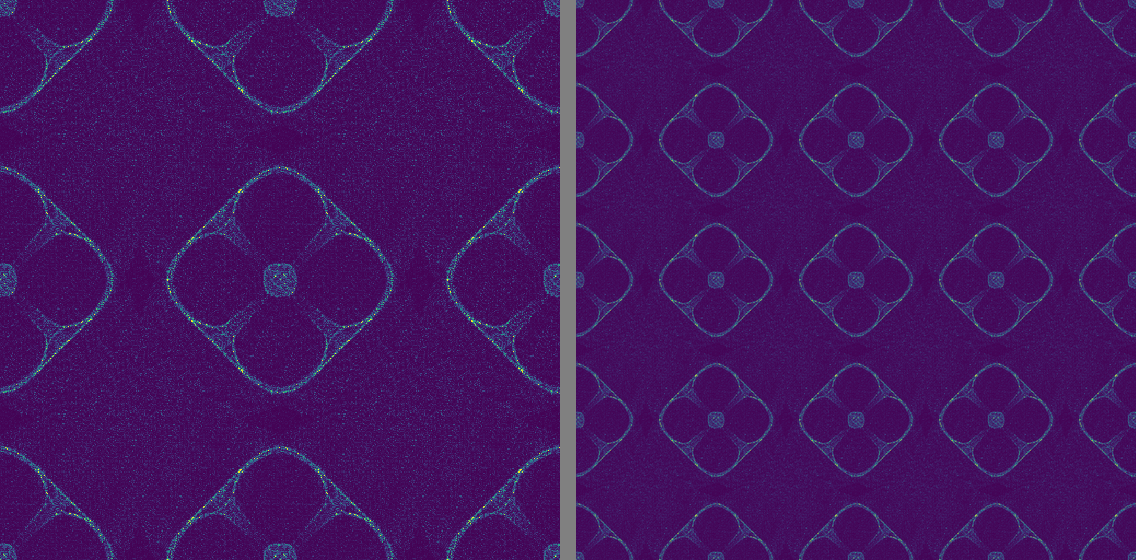
Left: one tile. Right: repeated 2 by 2.
Give the GLSL for this pattern, as a Shadertoy shader.

```glsl
// Tiled density plot: rounded diamonds of caustic strands with a small rosette.
// Each tile is folded to one octant, strands add up to a point density, and a
// per-cell random count turns that density into speckle on a violet-teal ramp.

const float REPEATS = 2.0;         // tiles across and down
const float GRAIN = 256.0;         // speckle cells per tile side
const float BASE_DENSITY = 0.036;  // mean level of the empty field
const float STRAND_WIDTH = 0.0034; // in tile units
const float EDGE_SUM = 0.462;      // x + y along the straight diamond sides
const float TIP = 0.402;           // centre to diamond tip
const float ROSETTE = 0.056;       // radius of the central rosette
const vec3 RAMP[6] = vec3[6](
    vec3(0.267, 0.005, 0.329), vec3(0.254, 0.265, 0.530),
    vec3(0.164, 0.471, 0.558), vec3(0.135, 0.659, 0.518),
    vec3(0.478, 0.821, 0.318), vec3(0.993, 0.906, 0.144));

float hash(vec2 p) {
    return fract(sin(dot(p, vec2(127.1, 311.7))) * 43758.5453);
}

float valueNoise(vec2 p) {
    vec2 i = floor(p), f = fract(p);
    f = f * f * (3.0 - 2.0 * f);
    return mix(mix(hash(i), hash(i + vec2(1, 0)), f.x),
               mix(hash(i + vec2(0, 1)), hash(i + vec2(1, 1)), f.x), f.y);
}

vec3 ramp(float t) {
    float s = clamp(t, 0.0, 0.999) * 5.0;
    int i = int(s);
    return mix(RAMP[i], RAMP[i + 1], fract(s));
}

float glow(float d, float width) {
    return exp(-d * d / (width * width));
}

float segmentDistance(vec2 p, vec2 a, vec2 b) {
    vec2 ab = b - a;
    return length(p - a - ab * clamp(dot(p - a, ab) / dot(ab, ab), 0.0, 1.0));
}

// Distance to a quadratic Bezier curve, traced in short chords
float curveDistance(vec2 p, vec2 a, vec2 b, vec2 c) {
    float d = 1.0;
    vec2 last = a;
    for (int i = 1; i <= 10; i++) {
        float t = float(i) / 10.0;
        vec2 next = mix(mix(a, b, t), mix(b, c, t), t);
        d = min(d, segmentDistance(p, last, next));
        last = next;
    }
    return d;
}

// Diamond outline, lobes and the fans running to the centre
float strands(vec2 q) {
    float w = STRAND_WIDTH;
    float along = (q.x + q.y) * 0.7071, across = (q.x - q.y) * 0.7071;
    float side = segmentDistance(q, vec2(EDGE_SUM * 0.5), vec2(0.315, EDGE_SUM - 0.315));
    float tip = curveDistance(q, vec2(0.315, EDGE_SUM - 0.315), vec2(TIP, EDGE_SUM - TIP), vec2(TIP, 0.0));
    float lobeTip = curveDistance(q, vec2(0.389, 0.0), vec2(0.378, 0.078), vec2(0.31, 0.139));
    float lobe = curveDistance(q, vec2(0.31, 0.139), vec2(0.262, 0.178), vec2(0.2, 0.163));
    float fan = curveDistance(q, vec2(0.2, 0.163), vec2(0.14, 0.113), vec2(0.055, 0.043));
    float arch = curveDistance(q, vec2(0.305, 0.148), vec2(0.225, 0.165), vec2(0.195));
    float d = 0.27 * glow(side, w) + 0.26 * glow(tip, w * 1.2);
    d += 0.16 * glow(lobeTip, w * 1.4) + 0.24 * glow(lobe, w) + 0.17 * glow(arch, w);
    d += mix(0.035, 0.12, smoothstep(0.1, 0.26, along)) * glow(fan, w);
    // Soft fill of the fans, the corner webs and the tips
    float fanWidth = 0.004 + 0.1 * along;
    d += 0.065 * smoothstep(0.06, 0.26, along) * smoothstep(0.006, -0.006, across - fanWidth)
        * smoothstep(0.333, 0.325, along);
    float inside = EDGE_SUM * 0.7071 - along;
    d += 0.11 * smoothstep(-0.004, 0.002, inside) * exp(-max(inside, 0.0) / 0.016)
        * smoothstep(0.16, 0.11, across);
    d += 0.05 * glow(tip, 0.013);
    // Bright point where the strands touch the side
    return d + 0.7 * glow(length(q - vec2(0.323, EDGE_SUM - 0.323)), 0.0035);
}

float rosette(vec2 q) {
    float r = pow(q.x * q.x * q.x + q.y * q.y * q.y, 1.0 / 3.0);
    float disc = smoothstep(ROSETTE + 0.002, ROSETTE - 0.002, r);
    float core = abs(q.x + q.y - ROSETTE * 0.55) * 0.7071;
    float spokes = glow(q.x - q.y, 0.005);
    return 0.22 * glow(r - ROSETTE, STRAND_WIDTH)
        + disc * (0.1 + 0.14 * glow(core, STRAND_WIDTH) + 0.08 * spokes);
}

// Faint field: streaks, dark gaps between tips, thin crossing rays
float field(vec2 q) {
    float streak = valueNoise(q * vec2(70.0, 9.0)) + valueNoise(q * vec2(24.0, 16.0));
    float outside = smoothstep(-0.01, 0.02, q.x + q.y - EDGE_SUM);
    float d = BASE_DENSITY * mix(0.9, 0.65 + 0.5 * streak, outside);
    float gap = (0.5 - q.x) / 0.055 + q.y / 0.15 - 1.0;
    d *= mix(0.4, 1.0, smoothstep(-0.06, 0.06, gap));
    float fade = smoothstep(0.27, 0.08, q.y);
    d += 0.022 * fade * glow(gap * 0.05, 0.003);
    d += 0.018 * fade * glow(q.x - 0.555 + 0.37 * q.y, 0.003);
    d += 0.022 * fade * glow(q.x - TIP - 0.09 * q.y, 0.012);
    return d + 0.024 * glow(q.x - 0.2, 0.003) * smoothstep(0.165, 0.14, q.y);
}

void mainImage(out vec4 fragColor, in vec2 fragCoord) {
    vec2 tile = fract(fragCoord / iResolution.xy * REPEATS + 0.5);
    vec2 q = abs(tile - 0.5);
    q = vec2(max(q.x, q.y), min(q.x, q.y));
    float density = field(q) + strands(q) + rosette(q);

    // Random counts: ragged where sparse, steadier where dense
    vec2 cell = floor(tile * GRAIN);
    float a = -log(hash(cell) + 0.002);
    float b = -log(hash(cell + 301.0) + 0.002);
    float speckle = mix(a, 0.5 * (a + b), smoothstep(0.04, 0.2, density));
    fragColor = vec4(ramp(density * speckle), 1.0);
}
```
